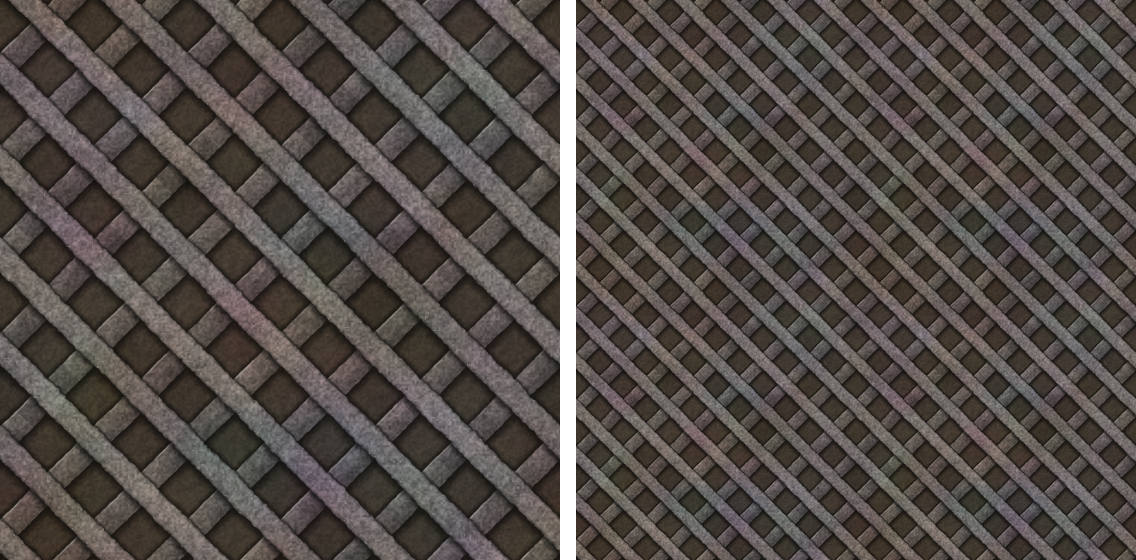
Left, the tile; right, the same tile 2 across and 2 down.
This texture is drawn by a Shadertoy shader. Its source:

```glsl
const float REPEATS = 6.0;
const float BAR_CENTRE = 0.27;
const float SLAT_CENTRE = 0.75;
const float HALF_WIDTH = 0.18;
const vec3 BAR_COLOR = vec3(0.435, 0.405, 0.400);
const vec3 SLAT_COLOR = vec3(0.365, 0.335, 0.325);
const vec3 FLOOR_COLOR = vec3(0.245, 0.212, 0.180);
const vec3 EDGE_LIGHT = vec3(0.62, 0.60, 0.57);

// Integer hash of a cell, 0 to 1
float hash(ivec2 cell, int seed) {
    uint h = uint(cell.x) * 1597u + uint(cell.y) * 51749u + uint(seed) * 7919u;
    h = h * 747796405u + 289133u;
    h = ((h >> ((h >> 28u) + 4u)) ^ h) * 277803u;
    h = (h ^ (h >> 15u)) * 73471u;
    h ^= h >> 13u;
    return float(h & 65535u) / 65535.0;
}

ivec2 wrapCell(ivec2 cell, ivec2 count) {
    return (cell % count + count) % count;
}

// Value noise that wraps after one unit
float noise(vec2 p, ivec2 count, int seed) {
    vec2 scaled = p * vec2(count);
    ivec2 cell = ivec2(floor(scaled));
    vec2 f = fract(scaled);
    f = f * f * (3.0 - 2.0 * f);
    float a = hash(wrapCell(cell, count), seed);
    float b = hash(wrapCell(cell + ivec2(1, 0), count), seed);
    float c = hash(wrapCell(cell + ivec2(0, 1), count), seed);
    float d = hash(wrapCell(cell + ivec2(1, 1), count), seed);
    return mix(mix(a, b, f.x), mix(c, d, f.x), f.y);
}

float fbm(vec2 p, int count, int seed) {
    float sum = 0.0, weight = 0.5;
    for (int i = 0; i < 4; i++) {
        sum += weight * noise(p, ivec2(count), seed + i);
        count *= 2;
        weight *= 0.5;
    }
    return sum / 0.9375;
}

// Signed offset from the nearest strip centre, in repeats
float stripOffset(float coord, float centre) {
    return fract(coord - centre + 0.5) - 0.5;
}

float coverage(float dist, float feather) {
    return 1.0 - smoothstep(-feather, feather, dist);
}

// Pitted surface: relief lit from the upper left, plus fine specks
float grain(vec2 p, int seed) {
    vec2 toLight = vec2(-0.003, 0.003);
    float relief = fbm(p, 64, seed) - fbm(p + toLight, 64, seed);
    float specks = noise(p, ivec2(256), seed + 9) - 0.5;
    return relief * 0.55 + specks * 0.28;
}

// Slow drift between rusty, violet and mossy tones
vec3 weathering(vec2 p, int seed) {
    float warm = fbm(p, 5, seed) - 0.5;
    float green = fbm(p, 7, seed + 20) - 0.5;
    float shade = fbm(p, 9, seed + 40) - 0.5;
    return 1.0 + warm * vec3(0.22, 0.0, -0.24)
               + green * vec3(-0.12, 0.14, -0.10) + shade * 0.32;
}

void mainImage(out vec4 fragColor, in vec2 fragCoord) {
    vec2 p = fragCoord / iResolution.xy;
    vec2 diagonal = vec2(p.x + p.y, p.x - p.y);
    vec2 lattice = diagonal * REPEATS;
    float feather = 1.1 * REPEATS / min(iResolution.x, iResolution.y);

    // Ragged strip edges
    float wobble = (fbm(p, 24, 3) - 0.5) * 0.045;
    float chips = (noise(p, ivec2(170), 5) - 0.5) * 0.025;
    float barSide = stripOffset(lattice.x, BAR_CENTRE) + wobble;
    float slatSide = stripOffset(lattice.y, SLAT_CENTRE) + wobble * 0.6;
    float barDist = abs(barSide) - HALF_WIDTH + chips;
    float slatDist = abs(slatSide) - HALF_WIDTH + chips * 0.5;

    // One random tone for each strip and crossing
    ivec2 cell = ivec2(floor(lattice - vec2(BAR_CENTRE - 0.5, SLAT_CENTRE - 0.5)));
    ivec2 id = wrapCell(cell, ivec2(REPEATS));
    float barTone = 0.95 + 0.10 * hash(ivec2(id.x, 0), 60);
    float slatTone = 0.90 + 0.20 * hash(id, 61);
    vec3 wear = weathering(p, 80);

    // Recessed floor, darkest beside the strips
    float barReach = barSide < 0.0 ? 0.17 : 0.10;
    float slatReach = slatSide > 0.0 ? 0.17 : 0.10;
    float open = smoothstep(-0.02, barReach, barDist) * smoothstep(-0.02, slatReach, slatDist);
    vec3 color = FLOOR_COLOR * wear * mix(0.38, 1.0, open);
    color *= 1.0 + grain(p, 100) * 0.75;

    // Lower slats with a broken bright rim on the upper left
    vec3 slat = SLAT_COLOR * wear * slatTone * (1.0 + grain(p, 120) * 1.2);
    slat *= mix(1.08, 0.82, smoothstep(-HALF_WIDTH, HALF_WIDTH, slatSide));
    float rim = coverage(abs(slatSide + HALF_WIDTH - 0.015) - 0.011, feather);
    float broken = smoothstep(0.35, 0.65, noise(p, ivec2(38), 140));
    slat = mix(slat, EDGE_LIGHT, rim * broken * (0.35 + 0.5 * hash(id, 62)));
    float barShadow = smoothstep(-0.01, barSide < 0.0 ? 0.13 : 0.06, barDist);
    slat *= mix(0.36, 1.0, barShadow);
    color = mix(color, slat, coverage(slatDist, feather));

    // Upper bars, streaked along their length
    float streak = noise(diagonal, ivec2(120, 24), 160) - 0.5;
    vec3 bar = BAR_COLOR * wear * barTone * (1.0 + grain(p, 180) * 1.15 + streak * 0.14);
    bar *= mix(0.72, 1.0, smoothstep(0.0, 0.05, -barDist));
    bar *= 1.0 + 0.22 * barSide;
    float flecks = smoothstep(0.84, 0.96, noise(p, ivec2(200), 200));
    bar = mix(bar, EDGE_LIGHT, flecks * 0.45);
    color = mix(color, bar, coverage(barDist, feather));

    fragColor = vec4(clamp(color, 0.0, 1.0), 1.0);
}
```
